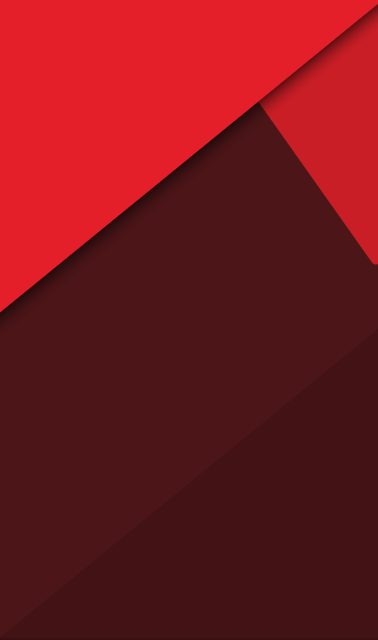
Give the GLSL for this background, as a Shadertoy shader.

```glsl
// Layered diagonal paper sheets in bright red and deep maroon with soft shadows.

const vec3 BRIGHT_RED  = vec3(0.894, 0.122, 0.161);
const vec3 PANEL_RED   = vec3(0.793, 0.118, 0.149);
const vec3 MAROON      = vec3(0.300, 0.083, 0.094);
const vec3 DARK_MAROON = vec3(0.259, 0.071, 0.079);
const vec2 SLOPE = vec2(0.5885, 0.4805); // shared direction of the diagonals

// Signed distance to a line through a point, positive on its left.
float lineSide(vec2 p, vec2 through, vec2 along) {
    vec2 d = normalize(along);
    vec2 q = p - through;
    return d.x * q.y - d.y * q.x;
}

// Intersection of two half planes with a rounded corner, positive inside.
float roundedCorner(float a, float b, float radius) {
    vec2 q = radius - vec2(a, b);
    return radius - length(max(q, 0.0)) - min(max(q.x, q.y), 0.0);
}

// Antialiased coverage, given the size of one pixel.
float coverage(float dist, float pixel) {
    return clamp(dist / pixel + 0.5, 0.0, 1.0);
}

// Shadow strength that fades away from an edge.
float softShadow(float dist, float width, float strength) {
    float t = clamp(1.0 - dist / width, 0.0, 1.0);
    return strength * t * t;
}

void mainImage(out vec4 fragColor, in vec2 fragCoord) {
    float pixel = 1.0 / iResolution.y;
    vec2 p = fragCoord * pixel;

    // Maroon ground, darker below the lower diagonal
    float lower = lineSide(p, vec2(0.0, 0.0039), SLOPE);
    vec3 color = mix(DARK_MAROON, MAROON, coverage(lower, pixel));
    color *= 1.0 - softShadow(p.y, 0.006, 0.2);

    // Tilted red panel with a rounded lower corner
    vec2 corner = vec2(0.5859, 0.5833);
    float leftEdge = lineSide(p, corner, vec2(0.1823, -0.2578));
    float bottomEdge = lineSide(p, corner, SLOPE);
    float panel = roundedCorner(leftEdge, bottomEdge, 0.008);
    color = mix(color, PANEL_RED, coverage(panel, pixel));

    // Bright top sheet and the shadow it casts
    float sheet = lineSide(p, vec2(0.0, 0.5117), SLOPE);
    color *= 1.0 - softShadow(max(-sheet, 0.0), 0.036, 0.55);
    color = mix(color, BRIGHT_RED, coverage(sheet, pixel));

    fragColor = vec4(color, 1.0);
}
```
